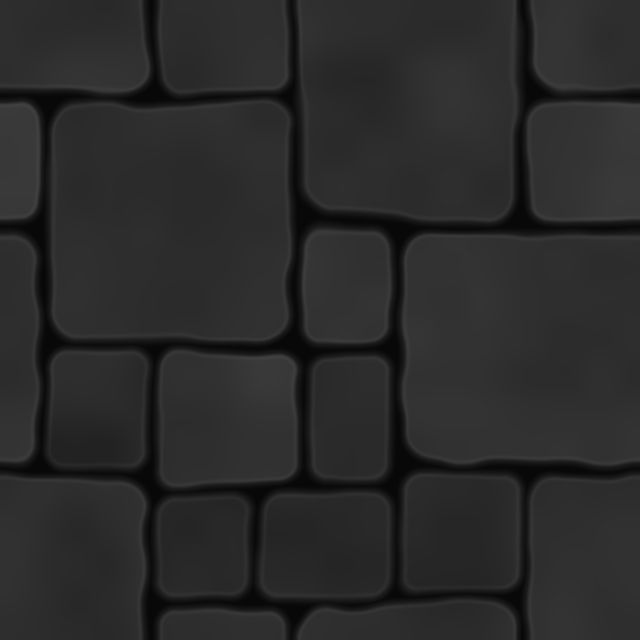
Write a three.js fragment shader that draws this texture.

```glsl
// Tileable dark dry-stone wall: large and small worn blocks with soft black joints.
varying vec2 vUv;

const float GRID = 5.0;                  // layout cells across the tile
const vec2 LAYOUT_ORIGIN = vec2(0.05, 0.45);
const float JOINT_SHIFT = 0.034;         // random displacement of each joint
const float HALF_GAP = 0.010;
const float BEND = 0.022;                // slow tilt of the joints
const float CHIP = 0.013;                // rough outline of each stone
const float CHIP_FREQ = 18.0;
const float BIG_RADIUS = 0.046;
const float SMALL_RADIUS = 0.027;
const float SPLIT_BLOCK = 3.0;           // the large block cut into four stones
const int STONES = 14;

const float JOINT_TONE = 0.032;
const float JOINT_EDGE_TONE = 0.125;
const float JOINT_FADE = 0.013;
const float STONE_TONE = 0.178;
const float BIG_SPREAD = 0.022;          // tone range between stones
const float SMALL_SPREAD = 0.066;
const float MOTTLE = 0.058;
const float FINE_MOTTLE = 0.016;
const float RIM_LIGHT = 0.026;
const float RIM_WIDTH = 0.0028;
const float EDGE_SOFTNESS = 0.003;

float hash(vec3 p) {
  p = fract(p * 0.1031);
  p += dot(p, p.zyx + 31.32);
  return fract((p.x + p.y) * p.z);
}

float wrapIndex(float k, float period) {
  return floor(mod(k + 0.5, period));
}

// Value noise that repeats over the unit square.
float noise(vec2 uv, float freq, float seed) {
  vec2 p = uv * freq;
  vec2 i = floor(p), f = p - i;
  f = f * f * f * (f * (f * 6.0 - 15.0) + 10.0);
  vec2 a = floor(mod(i + 0.5, freq));
  vec2 b = floor(mod(i + 1.5, freq));
  float low = mix(hash(vec3(a, seed)), hash(vec3(b.x, a.y, seed)), f.x);
  float high = mix(hash(vec3(a.x, b.y, seed)), hash(vec3(b, seed)), f.x);
  return mix(low, high, f.y);
}

// Shared displacement of one joint: x for upright joints, y for level ones.
vec2 jointShift(float upright, float level) {
  float x = hash(vec3(wrapIndex(upright, GRID), 3.0, 71.0));
  float y = hash(vec3(wrapIndex(level, GRID), 8.0, 37.0));
  return JOINT_SHIFT * (2.0 * vec2(x, y) - 1.0);
}

// Interlocking 2x2 and 1x1 blocks; indices from 10 up are parts of the split block.
void stoneBounds(float n, out vec2 lo, out vec2 hi) {
  float j = n < 10.0 ? wrapIndex(n, GRID) : SPLIT_BLOCK;
  if (n >= 5.0 && n < 10.0) {
    vec2 cell = vec2(2.0 * j + 2.0, j);
    lo = cell / GRID + jointShift(j, j - 2.0);
    hi = (cell + 1.0) / GRID + jointShift(j - 2.0, j - 1.0);
    return;
  }
  vec2 cell = vec2(2.0 * j, j);
  lo = cell / GRID + jointShift(j - 1.0, j - 2.0);
  hi = (cell + 2.0) / GRID + jointShift(j, j);
  if (n >= 10.0) {
    float column = wrapIndex(n, 2.0);
    float row = step(12.0, n);
    vec2 cut = vec2(mix(0.42, 0.61, row), 0.44);
    vec2 part = vec2(column, row);
    vec2 size = hi - lo;
    hi = lo + size * mix(cut, vec2(1.0), part);
    lo += size * cut * part;
  }
}

float roundedBox(vec2 p, vec2 halfSize, float radius) {
  vec2 q = abs(p) - halfSize + radius;
  return length(max(q, 0.0)) + min(max(q.x, q.y), 0.0) - radius;
}

void main() {
  vec2 bend = vec2(noise(vUv, 4.0, 11.0), noise(vUv, 4.0, 23.0)) - 0.5;
  vec2 p = vUv - LAYOUT_ORIGIN + BEND * bend;

  // Nearest stone on the wrapped plane
  float d = 1.0;
  float id = 0.0;
  for (int k = 0; k < STONES; k++) {
    float n = float(k);
    if (n == SPLIT_BLOCK) continue;
    vec2 lo, hi;
    stoneBounds(n, lo, hi);
    vec2 q = p - 0.5 * (lo + hi);
    q -= floor(q + 0.5);
    float radius = n < 5.0 ? BIG_RADIUS : SMALL_RADIUS;
    float chip = CHIP * (n < 5.0 ? 1.0 : 0.6);
    float dist = roundedBox(q, 0.5 * (hi - lo) - HALF_GAP, radius);
    dist += chip * (noise(vUv, CHIP_FREQ, n + 40.0) - 0.5);
    if (dist < d) { d = dist; id = n; }
  }

  // Worn face: own tone, cloudy mottling and a thin pale rim
  float spread = id < 5.0 ? BIG_SPREAD : SMALL_SPREAD;
  float face = STONE_TONE + spread * (hash(vec3(id, 5.0, 19.0)) - 0.5);
  face += MOTTLE * (noise(vUv, 7.0, id + 60.0) - 0.5);
  face += FINE_MOTTLE * (noise(vUv, 17.0, id + 80.0) - 0.5);
  float rim = (d + 0.004) / RIM_WIDTH;
  face += RIM_LIGHT * exp(-rim * rim);

  // Joint darkens towards its middle
  float joint = mix(JOINT_EDGE_TONE, JOINT_TONE, smoothstep(-0.002, JOINT_FADE, d));
  float tone = mix(face, joint, smoothstep(-EDGE_SOFTNESS, EDGE_SOFTNESS, d));
  gl_FragColor = vec4(vec3(tone), 1.0);
}
```
